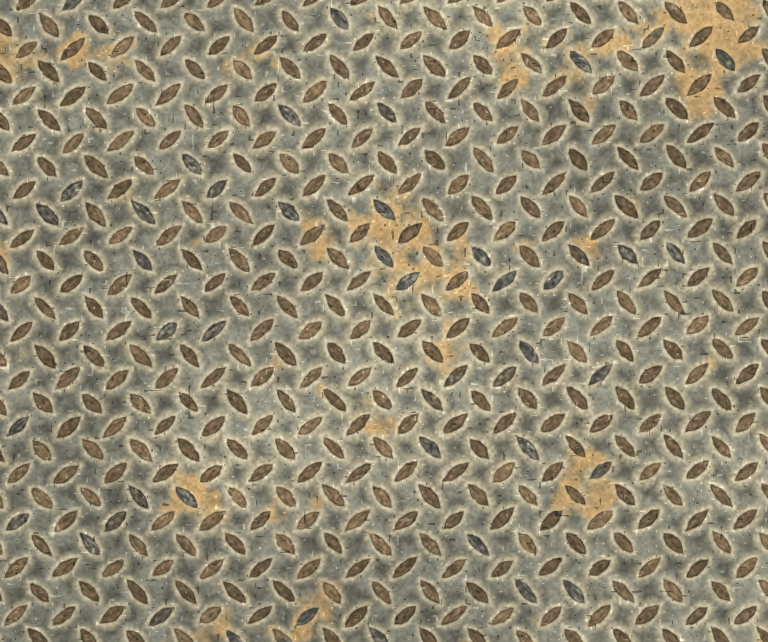
Give the GLSL for this texture, as a Shadertoy shader.

```glsl
// Weathered steel tread plate: crossed brown lozenges with pale dusty rims and rust stains.

const vec2  REPEATS     = vec2(15.87, 16.07);  // repeats per canvas width, along x and y
const vec2  SKEW        = vec2(-0.18, -0.158); // slight tilt of columns and rows
const vec2  KEYSTONE    = vec2(0.20, -0.41);   // change of pitch across the plate
const vec2  PHASE       = vec2(0.0, -0.333);   // lattice shift at the canvas centre
const vec2  LOZENGE     = vec2(0.305, 0.118);  // half length and half width, in cells
const vec2  ANGLES      = vec2(-0.83, 0.70);   // tilt of the two lozenge families
const float JITTER      = 0.045;               // placement wander, in cells
const float DUST_REACH  = 0.225;               // spread of the pale rim, in cells
const float WORN_SHARE  = 0.10;                // share of lozenges rubbed to bare steel
const vec2  STAIN_SPOT  = vec2(0.35, 0.36);    // centre of the largest rust stain

const vec3 STEEL_DARK  = vec3(0.36, 0.36, 0.32);
const vec3 STEEL_LIGHT = vec3(0.57, 0.57, 0.51);
const vec3 DUST        = vec3(0.71, 0.67, 0.55);
const vec3 RIM         = vec3(0.82, 0.78, 0.67);
const vec3 CORE_DARK   = vec3(0.32, 0.27, 0.20);
const vec3 CORE_LIGHT  = vec3(0.58, 0.49, 0.37);
const vec3 WORN_DARK   = vec3(0.24, 0.25, 0.24);
const vec3 WORN_LIGHT  = vec3(0.66, 0.65, 0.58);
const vec3 OCHRE       = vec3(0.80, 0.64, 0.41);

float hash(vec2 p) {
    vec3 h = fract(p.xyx * 0.1031);
    h += dot(h, h.yzx + 33.33);
    return fract((h.x + h.y) * h.z);
}

float noise(vec2 p) {
    vec2 i = floor(p), f = fract(p);
    f = f * f * (3.0 - 2.0 * f);
    return mix(mix(hash(i), hash(i + vec2(1, 0)), f.x),
               mix(hash(i + vec2(0, 1)), hash(i + vec2(1, 1)), f.x), f.y);
}

float fbm(vec2 p) {
    float sum = 0.0, amp = 0.533;
    for (int i = 0; i < 4; i++) {
        sum += amp * noise(p);
        p = mat2(1.6, 1.2, -1.2, 1.6) * p + 17.3;
        amp *= 0.5;
    }
    return sum;
}

// Distance to a pointed oval formed by two arcs.
float lozengeDistance(vec2 p, vec2 size) {
    float radius = dot(size, size) / (2.0 * size.y);
    return length(vec2(p.x, abs(p.y) + radius - size.y)) - radius;
}

// Returns distance, position along and across the nearest lozenge, and its random seed.
vec4 nearestLozenge(vec2 q) {
    vec4 best = vec4(1e3);
    for (int k = 0; k < 2; k++) {
        vec2 offset = vec2(0.5 * float(k));
        vec2 id = round(q - offset);
        vec2 key = id + 61.0 * float(k) + 200.0;
        vec2 wander = vec2(hash(key + 3.7), hash(key + 8.1)) - 0.5;
        vec2 p = q - offset - id - JITTER * wander;
        float angle = ANGLES[k] + 0.16 * (hash(key + 5.3) - 0.5);
        float c = cos(angle), s = sin(angle);
        p = vec2(c * p.x + s * p.y, c * p.y - s * p.x);
        vec2 size = LOZENGE * (0.90 + 0.20 * vec2(hash(key + 1.9), hash(key + 6.4)));
        float d = lozengeDistance(p, size);
        if (d < best.x) best = vec4(d, p, hash(key));
    }
    return best;
}

void mainImage(out vec4 fragColor, in vec2 fragCoord) {
    vec2 c = (fragCoord - 0.5 * iResolution.xy) / iResolution.x;
    vec2 q = REPEATS * c + SKEW * c.yx + KEYSTONE * c.x * c.y + PHASE;
    float pixel = REPEATS.x / iResolution.x;

    vec4 loz = nearestLozenge(q);
    float broad = fbm(q * 0.32 + 40.0);
    float mottle = fbm(q * 3.1 + 90.0);
    float grain = noise(q * 15.0 + 150.0);
    float d = loz.x + 0.030 * (noise(q * 9.0 + 70.0) - 0.5);

    // Bare steel between the lozenges
    vec3 col = mix(STEEL_DARK, STEEL_LIGHT, smoothstep(0.2, 0.8, mottle));

    // Pale dust fading out from each lozenge, and a brighter rim
    float spread = d + 0.16 * (mottle - 0.5) - 0.10 * (broad - 0.5);
    float dust = 1.0 - smoothstep(0.03, DUST_REACH, spread);
    col = mix(col, DUST, dust * (0.65 + 0.35 * grain));
    float rim = exp(-pow((d - 0.04) / 0.035, 2.0));
    col = mix(col, RIM, rim * (0.25 + 0.6 * grain));

    // Rust stains
    vec2 away = (c - STAIN_SPOT) / vec2(0.09, 0.13);
    float stain = fbm(q * 0.75 + 11.0) + 0.22 * exp(-dot(away, away));
    stain = smoothstep(0.64, 0.80, stain + 0.25 * (mottle - 0.5));
    col = mix(col, OCHRE, 0.75 * stain);

    // Lozenge tops: brown, or rubbed to streaked steel
    float streak = noise(loz.yz * vec2(9.0, 22.0) + 100.0 * loz.w);
    float tone = clamp(0.6 * streak + 0.5 * grain - 0.05, 0.0, 1.0);
    float worn = smoothstep(1.0 - WORN_SHARE, 1.03 - WORN_SHARE, loz.w + 0.12 * stain);
    vec3 top = mix(CORE_DARK, CORE_LIGHT, tone) * (0.88 + 0.26 * fract(loz.w * 7.0));
    top = mix(top, mix(WORN_DARK, WORN_LIGHT, tone * tone), 0.85 * worn);
    top *= 1.0 - 0.24 * smoothstep(-0.05, 0.0, d);
    col = mix(col, top, 1.0 - smoothstep(-pixel, pixel, d));

    // Fine grit, scattered specks and broad shading
    float speck = noise(q * 12.0 + 310.0);
    col *= 0.90 + 0.20 * noise(q * 18.0 + 230.0);
    col *= 1.0 - 0.35 * smoothstep(0.86, 0.97, speck);
    col += 0.16 * smoothstep(0.14, 0.04, speck);
    col *= 0.89 + 0.24 * broad;
    fragColor = vec4(clamp(col, 0.0, 1.0), 1.0);
}
```
